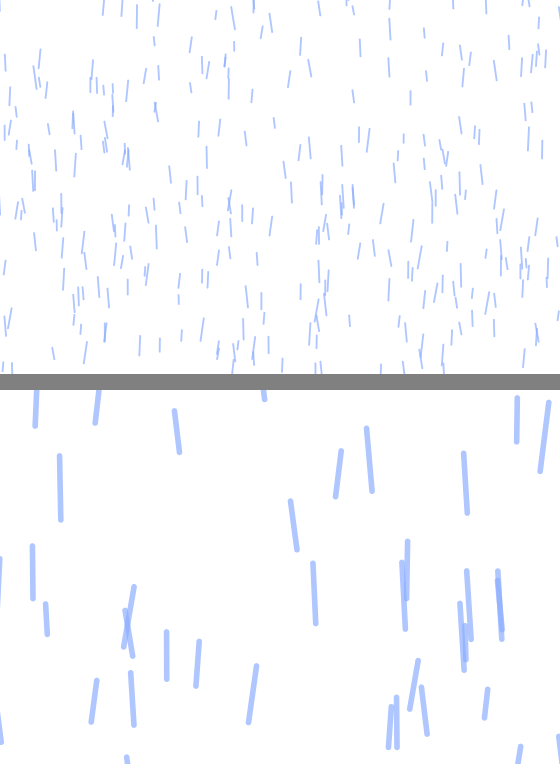
Top, the full canvas; bottom, a detail of the centre.
Write a Shadertoy shader that draws this pattern.

```glsl
// Light rain on white: short round-ended streaks, nearly upright, scattered at random.
// Each streak is a hashed capsule distance, blended translucently so that
// crossings look deeper. Lengths are in units of the canvas height.

#define STREAK_COUNT 302
#define MIN_LENGTH 0.022
#define MAX_LENGTH 0.062
#define STREAK_WIDTH 0.0050
#define MAX_TILT 0.19
#define OPACITY 0.70
#define MARGIN 0.035
#define PAPER vec3(1.0)
#define INK vec3(0.55, 0.68, 1.0)

// Sine hash: one random value for each streak and property
float hash(float id, float property) {
    return fract(sin(dot(vec2(id, property), vec2(12.9898, 78.233))) * 43758.5453);
}

// Distance to a segment of given half length, centred on the origin
float segmentDistance(vec2 p, vec2 direction, float halfLength) {
    float along = clamp(dot(p, direction), -halfLength, halfLength);
    return length(p - along * direction);
}

void mainImage(out vec4 fragColor, in vec2 fragCoord) {
    float pixel = 1.0 / iResolution.y;
    vec2 uv = fragCoord * pixel;
    vec2 canvas = vec2(iResolution.x * pixel, 1.0);
    vec3 color = PAPER;

    for (int i = 0; i < STREAK_COUNT; i++) {
        float id = float(i) + 1.0;

        // Place centres a little past the border so that some streaks are cut
        vec2 center = mix(vec2(-MARGIN), canvas + MARGIN, vec2(hash(id, 1.0), hash(id, 2.0)));
        vec2 p = uv - center;
        if (max(abs(p.x), abs(p.y)) > MAX_LENGTH) continue;

        // Random lean and length
        float tilt = mix(-MAX_TILT, MAX_TILT, hash(id, 3.0));
        float halfLength = 0.5 * mix(MIN_LENGTH, MAX_LENGTH, hash(id, 4.0));
        float d = segmentDistance(p, vec2(sin(tilt), cos(tilt)), halfLength);

        // Antialiased coverage over one pixel
        float coverage = clamp(0.5 + (0.5 * STREAK_WIDTH - d) / pixel, 0.0, 1.0);
        color = mix(color, INK, OPACITY * coverage);
    }

    fragColor = vec4(color, 1.0);
}
```
